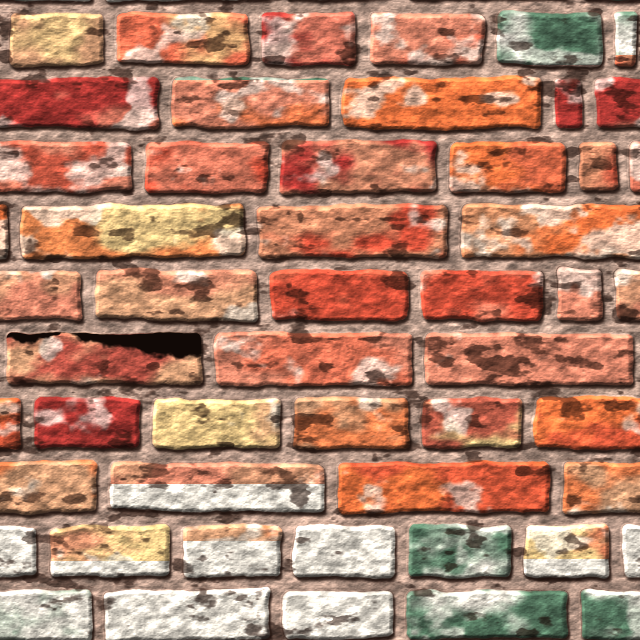
Reproduce this texture procedurally as a Shadertoy shader.

```glsl
// Weathered old brick wall: ten courses of uneven bricks in rough mortar.
// Each course is cut into jittered rounded boxes; a height field of boxes
// plus periodic noise gives the relief, the wear tints every brick apart.
const float ROWS = 10.0;
const float ROW_SHIFT = 0.11;       // vertical phase of the courses, in rows
const float JOINT = 0.021;          // mortar width
const float CORNER = 0.009;         // corner radius of a brick
const float EDGE_JITTER = 0.34;     // variation of brick lengths
const float RAGGED = 0.011;         // waviness of brick outlines
const float BRICK_RELIEF = 0.008;
const float GRAIN_RELIEF = 0.0075;
const vec2 TO_LIGHT = vec2(-0.5, 0.86);
const vec2 BROKEN_BRICK = vec2(0.0, 4.0);   // column and row of the hollow one
// Bricks per course from the bottom (a fraction is a short last brick)
const float COUNTS[10] = float[](4.0, 5.6, 3.0, 5.0, 3.0, 4.4, 3.0, 4.35, 3.2, 5.3);
// Where the first brick of each course starts
const float STARTS[10] = float[](0.154, 0.069, 0.16, 0.043, 0.0, 0.951, 0.023, 0.974, 0.92, 0.006);
const vec3 CLAY[7] = vec3[](
    vec3(0.74, 0.29, 0.21), vec3(0.86, 0.43, 0.24), vec3(0.80, 0.49, 0.39),
    vec3(0.86, 0.73, 0.50), vec3(0.77, 0.57, 0.43), vec3(0.60, 0.20, 0.18),
    vec3(0.82, 0.40, 0.29));
const vec3 LIME = vec3(0.87, 0.84, 0.79);
const vec3 MOSS = vec3(0.29, 0.40, 0.32);
const vec3 MORTAR = vec3(0.67, 0.56, 0.50);
const vec3 SHADOW = vec3(0.13, 0.07, 0.05);

struct Brick { float dist; vec2 id; vec2 local; };  // local: -1 to 1 in the brick

float hash(vec2 p) { return fract(sin(dot(p, vec2(127.1, 311.7))) * 43758.5453); }

// Value noise that repeats over the unit square
float noise(vec2 p, vec2 freq) {
    vec2 i = floor(p * freq), f = fract(p * freq);
    f = f * f * (3.0 - 2.0 * f);
    vec2 a = mod(i, freq), b = mod(i + 1.0, freq);
    return mix(mix(hash(a), hash(vec2(b.x, a.y)), f.x),
               mix(hash(vec2(a.x, b.y)), hash(b), f.x), f.y);
}

float fbm(vec2 p, vec2 freq) {
    float sum = 0.0, amp = 0.533;
    for (int k = 0; k < 4; k++, freq *= 2.0, amp *= 0.5) sum += amp * noise(p, freq);
    return sum;
}

// Joint position in brick units; both ends of a course stay fixed
float jointAt(float i, float row, float count) {
    bool inner = i > 0.5 && i < count - 0.5;
    float shift = inner ? EDGE_JITTER * (hash(vec2(i, row + 37.0)) - 0.5) : 0.0;
    return min(i + shift, count);
}

Brick findBrick(vec2 p) {
    p += RAGGED * (vec2(fbm(p, vec2(24.0)), fbm(p + 0.37, vec2(24.0))) - 0.5);
    float v = p.y * ROWS + ROW_SHIFT;
    float row = mod(floor(v), ROWS);
    float count = COUNTS[int(row)];
    float u = fract(p.x - STARTS[int(row)]) * count;
    float i = floor(u);
    if (u < jointAt(i, row, count)) i -= 1.0;
    else if (u > jointAt(i + 1.0, row, count)) i += 1.0;
    float left = jointAt(i, row, count), right = jointAt(i + 1.0, row, count);
    vec2 id = vec2(i, row);
    vec2 size = 0.5 * vec2((right - left) / count, 1.0 / ROWS) - 0.5 * JOINT;
    size.y += 0.004 * (hash(id + 5.3) - 0.4);
    vec2 local = vec2((u - 0.5 * (left + right)) / count, (fract(v) - 0.5) / ROWS);
    local.y += local.x * 0.03 * (hash(id + 9.1) - 0.5);
    vec2 q = abs(local) - size + CORNER;
    float dist = length(max(q, 0.0)) + min(max(q.x, q.y), 0.0) - CORNER;
    return Brick(dist, id, local / size);
}

float surfaceHeight(vec2 p) {
    float body = smoothstep(0.004, -0.007, findBrick(p).dist);
    return BRICK_RELIEF * body + GRAIN_RELIEF * fbm(p, vec2(40.0, 56.0));
}

vec3 brickColor(vec2 p, Brick b) {
    float blotch = fbm(p + 0.13, vec2(9.0, 14.0));
    vec3 mainClay = CLAY[int(hash(b.id + 1.7) * 7.0)];
    vec3 blotchClay = CLAY[int(hash(b.id + 8.9) * 7.0)];
    vec3 color = mix(mainClay, blotchClay, 0.75 * smoothstep(0.45, 0.62, blotch));
    // Limed and mossy bricks gather around the top and bottom courses
    float greyChance = 0.08 + 0.38 * max(cos(6.2832 * p.y), 0.0);
    float moss = step(0.55, hash(b.id + 4.4)) * smoothstep(0.62, 0.40, blotch);
    if (hash(b.id + 2.6) < greyChance) color = mix(LIME, MOSS, moss);
    float bloom = smoothstep(0.60, 0.70, fbm(p + 0.71, vec2(14.0, 18.0)));
    return mix(color, LIME, 0.65 * bloom);
}

void mainImage(out vec4 fragColor, in vec2 fragCoord) {
    vec2 p = fragCoord / iResolution.xy;
    float soft = max(0.0013, 0.75 / iResolution.y);
    Brick b = findBrick(p);
    float mask = smoothstep(soft, -soft, b.dist);
    // Base colours, fine grain and dark pits
    vec3 color = mix(MORTAR, brickColor(p, b), mask);
    color *= 0.62 + 0.80 * fbm(p + 0.29, vec2(64.0, 80.0));
    float pits = smoothstep(0.37, 0.27, fbm(p + 0.53, vec2(26.0, 48.0)));
    color = mix(color, SHADOW, 0.6 * pits);
    // Relief lit from the upper left
    vec2 e = vec2(0.0014, 0.0);
    vec2 slope = vec2(surfaceHeight(p + e.xy), surfaceHeight(p + e.yx)) - surfaceHeight(p);
    float light = -dot(slope / e.x, TO_LIGHT);
    color *= 1.04 + 0.75 * clamp(light, -0.85, 0.65);
    // Shade below the bricks and a dark seam around them
    float shade = smoothstep(0.002, -0.004, findBrick(p + 0.008 * TO_LIGHT).dist);
    color = mix(color, SHADOW, 0.72 * shade * (1.0 - mask));
    float seam = exp(-abs(b.dist - 0.001) / 0.002) * fbm(p + 0.83, vec2(12.0));
    color = mix(color, SHADOW, 0.75 * seam);
    // Hollow where one brick has lost its upper part
    float brink = 0.85 - 0.75 * smoothstep(-0.8, 0.9, b.local.x) + 0.9 * (fbm(p, vec2(30.0)) - 0.5);
    float hollow = smoothstep(-0.08, 0.08, b.local.y - brink) * mask;
    if (b.id == BROKEN_BRICK) color = mix(color, 0.5 * SHADOW, hollow);
    fragColor = vec4(clamp(color, 0.0, 1.0), 1.0);
}
```
